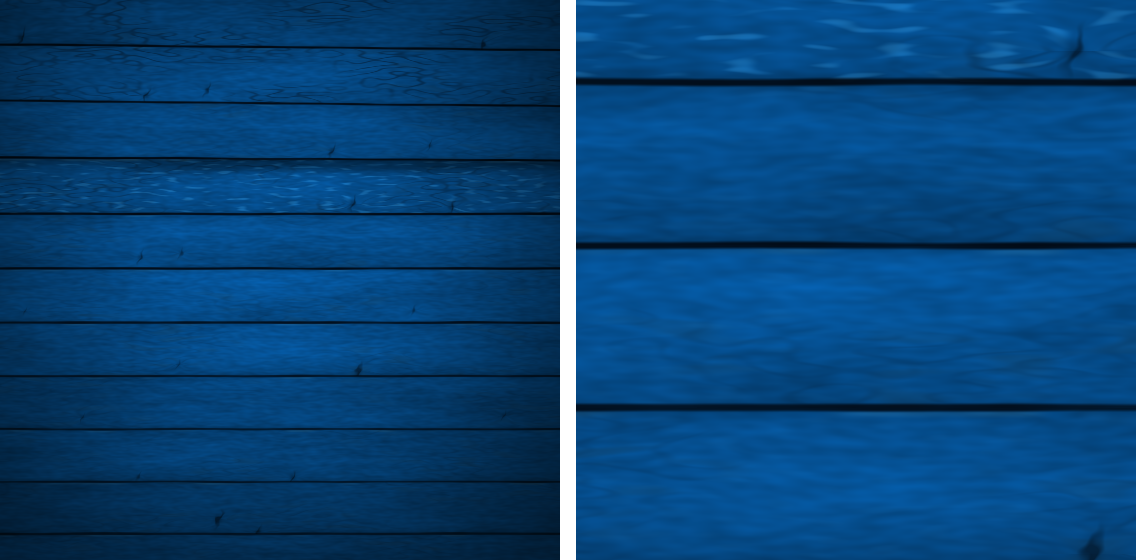
Left, the full canvas; right, a detail of the centre.
A three.js fragment shader for this texture:

```glsl
varying vec2 vUv;

float hash(vec2 p) {
  return fract(sin(dot(p, vec2(127.1, 311.7))) * 43758.545);
}

vec2 gradient(vec2 cell) {
  float angle = 6.28318 * hash(cell);
  return vec2(cos(angle), sin(angle));
}

// Gradient noise, roughly -0.7 to 0.7
float noise(vec2 p) {
  vec2 i = floor(p);
  vec2 f = p - i;
  vec2 u = f * f * f * (f * (f * 6.0 - 15.0) + 10.0);
  vec2 e = vec2(1.0, 0.0);
  float low = mix(dot(gradient(i), f), dot(gradient(i + e), f - e), u.x);
  float high = mix(dot(gradient(i + e.yx), f - e.yx), dot(gradient(i + 1.0), f - 1.0), u.x);
  return mix(low, high, u.y);
}

void main() {
  // Boards counted downwards, slightly narrower towards the bottom
  vec2 p = vec2(vUv.x, 1.0 - vUv.y);
  float tilt = 0.010 * (p.x - 0.5) * (1.0 - smoothstep(0.2, 0.38, p.y));
  float depth = p.y - tilt + 0.0012 * noise(p * vec2(8.0, 6.0));
  float row = (0.1005 - sqrt(0.0101 - 0.00176 * (depth - 0.0846))) / 0.00088;
  float board = floor(row);
  float across = row - board;
  float seed = hash(vec2(board, 4.7));
  float weathered = 1.0 - step(0.5, abs(board - 2.0));
  float weathering = weathered + 0.0;
  weathered = 1.0 - step(0.5, abs(board - 2.0));
  float cracked = max(step(board, 0.5), 0.6 * weathering);

  // Knots: split wood near the lower edge with grain bending around it
  float knots = 0.0;
  float bend = 0.0;
  for (int i = 0; i < 2; i++) {
    vec2 id = vec2(board, float(i) * 3.0 + 1.0);
    float low = mix(0.70, 0.98, hash(id + 8.3));
    vec2 d = vec2(p.x - mix(0.03, 0.97, hash(id)), (across - low) * 0.097);
    float size = mix(0.4, 1.0, hash(id + 5.1));
    d /= size;
    bend += 0.006 * sign(d.y) * exp(-dot(d, d) * 1800.0);
    float split = abs(d.x + 0.4 * d.y + 0.010 * noise(p * 90.0));
    float upright = 1.0 - smoothstep(0.003, 0.024, abs(d.y));
    knots += size * 0.6 * (1.0 - smoothstep(0.0, 0.005, split)) * upright;
    knots += size * 0.5 * exp(-dot(d, d) * 24000.0);
  }

  // Long fibres, fine grain and cracks
  vec2 g = p + vec2(seed * 13.0, board * 0.37);
  g.y += bend + 0.005 * noise(g * vec2(9.0, 17.0));
  float broad = noise(g * vec2(3.0, 20.0));
  float fibre = noise(g * vec2(15.0, 105.0));
  float fine = noise(g * vec2(55.0, 230.0));
  float patches = smoothstep(-0.2, 0.35, noise(g * vec2(5.0, 16.0) + 3.1));
  float crackLine = 1.0 - smoothstep(0.0, 0.15, abs(noise(g * vec2(20.0, 95.0) + 9.4)));
  float cracks = crackLine * patches * mix(0.12, 0.48, cracked);
  float flecks = smoothstep(0.15, 0.5, noise(g * vec2(32.0, 190.0) + 6.2));

  // Blue paint, uneven from board to board
  vec3 color = vec3(0.016, 0.276, 0.505) * (0.95 + 0.10 * seed);
  color *= 1.0 + 0.17 * broad + 0.15 * fibre + 0.13 * fine;
  color = mix(color, vec3(0.06, 0.22, 0.34), 0.35 * patches * smoothstep(0.05, 0.4, fibre));
  color = mix(color, vec3(0.012, 0.10, 0.19), cracks);
  color += vec3(0.08, 0.14, 0.16) * flecks * mix(0.08, 0.75, weathered);
  color *= 1.0 - 0.35 * weathered * (1.0 - smoothstep(0.08, 0.32, across + 0.15 * broad));
  color = mix(color, vec3(0.006, 0.05, 0.10), min(knots, 0.8) * 0.8);

  // Thin seams of uneven strength with soft shadow and a worn lower lip
  float seam = floor(row + 0.5);
  float offset = (row - seam) * 0.097;
  float gap = abs(offset);
  float wear = noise(vec2(p.x * 14.0, seam * 3.7));
  float halfWidth = 0.0004 + 0.0007 * hash(vec2(seam, 2.3)) + 0.0005 * wear;
  float strength = mix(0.86, 0.58, smoothstep(3.5, 7.5, seam)) + 0.15 * wear;
  float lip = smoothstep(0.0015, 0.003, offset) * (1.0 - smoothstep(0.0035, 0.007, offset));
  color += vec3(0.05, 0.06, 0.05) * lip * smoothstep(0.0, 0.4, wear);
  color *= 1.0 - 0.22 * exp(-gap * 220.0);
  float groove = 1.0 - smoothstep(halfWidth, halfWidth + 0.0024, gap);
  color = mix(color, vec3(0.006, 0.025, 0.055), strength * groove);

  // Light falling off towards the corners
  float radius = length((p - vec2(0.48, 0.43)) * vec2(1.0, 0.98));
  color *= mix(1.10, 0.40, smoothstep(0.14, 0.80, radius));
  gl_FragColor = vec4(clamp(color, 0.0, 1.0), 1.0);
}
```
